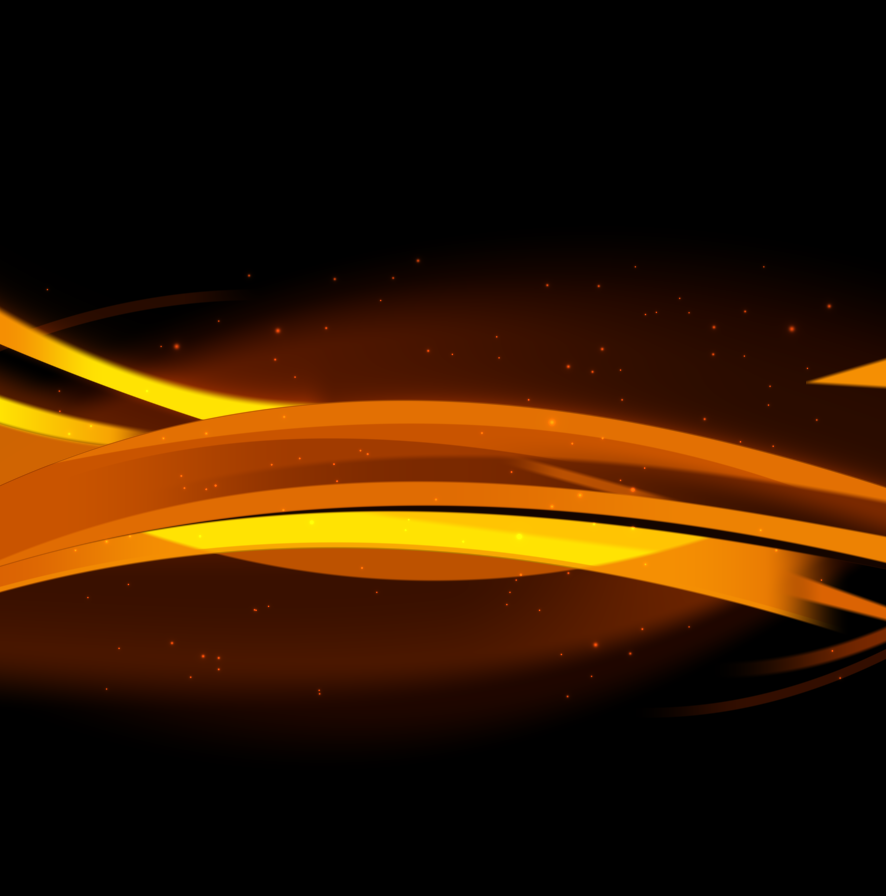
A Shadertoy shader for this background:

```glsl
// Glowing amber ribbons sweeping across a black backdrop, dusted with sparks.

// Cubic through heights a, b, c, d at x = 0, 1/3, 2/3, 1.
float curve(float x, float a, float b, float c, float d) {
    float t = 3.0 * x;
    return -a * (t - 1.0) * (t - 2.0) * (t - 3.0) / 6.0
         + b * t * (t - 2.0) * (t - 3.0) / 2.0
         - c * t * (t - 1.0) * (t - 3.0) / 2.0
         + d * t * (t - 1.0) * (t - 2.0) / 6.0;
}

float under(float y, float edge, float soft) {
    return smoothstep(-soft, soft, y - edge);
}

float band(float y, float top, float bottom, float soft) {
    return under(y, top, soft) * (1.0 - under(y, bottom, soft));
}

float hash(float n) {
    return fract(sin(n * 127.1) * 43758.5);
}

void mainImage(out vec4 fragColor, in vec2 fragCoord) {
    vec2 uv = fragCoord / iResolution.xy;
    float x = uv.x, y = 1.0 - uv.y;   // y runs downward
    float aa = 1.0 / iResolution.y;
    vec3 brown = vec3(0.25, 0.07, 0.0), rust = vec3(0.48, 0.16, 0.0);
    vec3 orange = vec3(0.86, 0.39, 0.01), amber = vec3(0.96, 0.56, 0.01);
    vec3 yellow = vec3(1.0, 0.89, 0.01);
    vec3 col = vec3(0.0);

    // Edges of the central ribbons
    float crest = curve(x, 0.542, 0.453, 0.4635, 0.544);
    float coreTop = curve(x, 0.632, 0.574, 0.583, 0.635);
    float coreBottom = curve(x, 0.661, 0.612, 0.637, 0.723);
    float aboveCrest = 1.0 - under(y, crest, aa);

    // Wide outer and inner halos
    float haloTop = curve(x, 0.445, 0.3125, 0.275, 0.33);
    float haloBottom = curve(x, 0.768, 0.857, 0.814, 0.64);
    float halo = under(y, haloTop + 0.02, 0.02 + 0.045 * x)
               * (1.0 - under(y, haloBottom - 0.035, mix(0.06, 0.012, x)));
    col = mix(col, vec3(0.12, 0.025, 0.0), halo);
    float innerTop = curve(x, 0.5, 0.354, 0.335, 0.41);
    float innerBottom = curve(x, 0.775, 0.785, 0.745, 0.59);
    float inner = under(y, innerTop + 0.012, 0.016 + 0.045 * x)
                * (1.0 - under(y, innerBottom - 0.02, mix(0.04, 0.012, x)));
    vec3 innerTint = mix(brown * 1.35, brown * 0.65, smoothstep(0.2, 0.9, x));
    vec3 lowTint = mix(brown * 0.9, rust, smoothstep(0.5, 0.88, x));
    lowTint = mix(lowTint, rust * 0.8, 0.5 * under(y, innerBottom - 0.07, 0.05));
    innerTint = mix(innerTint, lowTint, under(y, 0.62, 0.03));
    col = mix(col, innerTint, inner);

    // Left side: thin arc, shaded fill and two bright streaks
    float arc = 0.323 + 0.68 * (x - 0.29) * (x - 0.29);
    col += brown * 0.6 * band(y, arc, arc + 0.012, aa) * (1.0 - smoothstep(0.2, 0.3, x));
    float streakTop = 0.45 - 0.78 * (x - 0.37) * (x - 0.37);
    float streakBottom = 0.384 + 0.42 * x - 0.22 * x * x;
    float left = aboveCrest * (1.0 - smoothstep(0.34, 0.38, x));
    col += rust * 0.45 * left * exp(-max(streakTop - y, 0.0) / 0.015)
         * (1.0 - under(y, streakBottom, 0.01));
    col = mix(col, rust * 0.85, left * 0.8 * under(y, streakBottom + 0.035, 0.025));
    col = mix(col, mix(amber, yellow, smoothstep(0.0, 0.12, x)),
              left * under(y, streakTop + 0.003, 0.006) * (1.0 - under(y, streakBottom, aa)));
    float lowTop = 0.443 + 0.33 * x - 0.6 * x * x;
    float lowBottom = 0.473 + 0.3 * x - 0.8 * x * x;
    float nearLeft = aboveCrest * (1.0 - smoothstep(0.12, 0.2, x));
    col = mix(col, mix(orange, amber, 0.3), 0.85 * nearLeft * under(y, lowBottom, aa));
    col = mix(col, mix(yellow, amber, 6.0 * min(x, 0.16)),
              nearLeft * band(y, lowTop, lowBottom, 0.004));

    // Right side: bright wedge and curling tails
    float wx = x - 0.91;
    col = mix(col, amber, band(y, 0.427 - 0.29 * wx, 0.427 + 0.06 * wx, 0.003) * step(0.0, wx));
    float tail = 0.79 - 0.9 * (x - 0.73) * (x - 0.73);
    col += brown * 0.8 * band(y, tail, tail + 0.011, aa) * smoothstep(0.71, 0.85, x);
    tail = 0.74 - 1.1 * (x - 0.81) * (x - 0.81);
    col = mix(col, rust, band(y, tail, tail + 0.016, 0.003) * smoothstep(0.8, 1.0, x));

    // Broad orange ribbon with overlapping translucent folds
    col += rust * 0.5 * aboveCrest * exp(-max(crest - y, 0.0) / 0.012) * smoothstep(0.2, 0.6, x);
    vec3 body = mix(orange, amber, 0.3);
    float shade = smoothstep(0.05, 0.35, x);
    body = mix(body, vec3(0.79, 0.33, 0.0), under(y, curve(x, 0.53, 0.478, 0.487, 0.585), aa));
    body = mix(body, vec3(0.63, 0.23, 0.0), shade * under(y, curve(x, 0.56, 0.49, 0.52, 0.6), aa));
    body = mix(body, rust, smoothstep(0.15, 0.5, x) * under(y, curve(x, 0.6, 0.52, 0.515, 0.56), 0.004));
    body = mix(body, brown * 0.8, smoothstep(0.5, 0.95, x) * under(y, crest + 0.048, 0.022));
    float sliver = 0.506 + 0.27 * (x - 0.57);
    body = mix(body, orange, 0.7 * band(y, sliver, sliver + 0.012, 0.003)
               * smoothstep(0.56, 0.64, x) * (1.0 - smoothstep(0.7, 0.8, x)));
    col = mix(col, body, band(y, crest, coreTop, 1.5 * aa));

    // Slim ribbon above a dark crease
    float slimTop = curve(x, 0.625, 0.544, 0.548, 0.599);
    float slimBottom = curve(x, 0.632, 0.57, 0.573, 0.628);
    col = mix(col, vec3(0.08, 0.02, 0.0), band(y, slimBottom, coreTop, aa));
    col = mix(col, mix(orange, amber, 0.2 + 0.5 * smoothstep(0.5, 0.8, x)),
              band(y, slimTop, slimBottom, 1.5 * aa));

    // Orange lens below the hot core, then the core itself
    float lens = 0.648 - 0.5 * (x - 0.49) * (x - 0.49);
    col = mix(col, vec3(0.74, 0.32, 0.0), band(y, coreBottom, lens, 1.5 * aa));
    vec3 core = mix(orange, amber, smoothstep(0.0, 0.2, x) * (1.0 - smoothstep(0.75, 1.0, x)));
    vec3 hot = mix(yellow, vec3(1.0, 0.77, 0.01),
                   smoothstep(0.38, 0.45, x) * (1.0 - under(y, 0.574 + 0.13 * (x - 0.42), 0.004)));
    core = mix(core, hot, 1.0 - under(y, lens, 0.003));
    core = mix(core, amber, 0.7 * band(y, coreBottom - 0.006, coreBottom, aa));
    float fade = 1.0 - smoothstep(0.86, 0.96, x);
    col = mix(col, core, fade * band(y, coreTop, coreBottom, 1.5 * aa));
    float tx = x - 0.88;
    col = mix(col, orange, smoothstep(-0.01, 0.05, tx)
              * band(y, 0.635 + 0.35 * tx, 0.662 + 0.25 * tx, 0.003));

    // Scattered sparks
    float aspect = iResolution.x / iResolution.y;
    for (float i = 1.0; i < 121.0; i++) {
        vec2 spot = vec2(0.05 + 0.9 * hash(i), 0.29 + 0.5 * hash(i + 200.3));
        float size = 0.0009 + 0.0022 * pow(hash(i + 411.7), 4.0);
        float d = length((vec2(x, y) - spot) * vec2(aspect, 1.0)) / size;
        col += vec3(0.85, 0.27, 0.04) * (0.7 * exp(-d * d) + 0.25 * exp(-d * 0.8));
    }
    fragColor = vec4(min(col, 1.0), 1.0);
}
```
